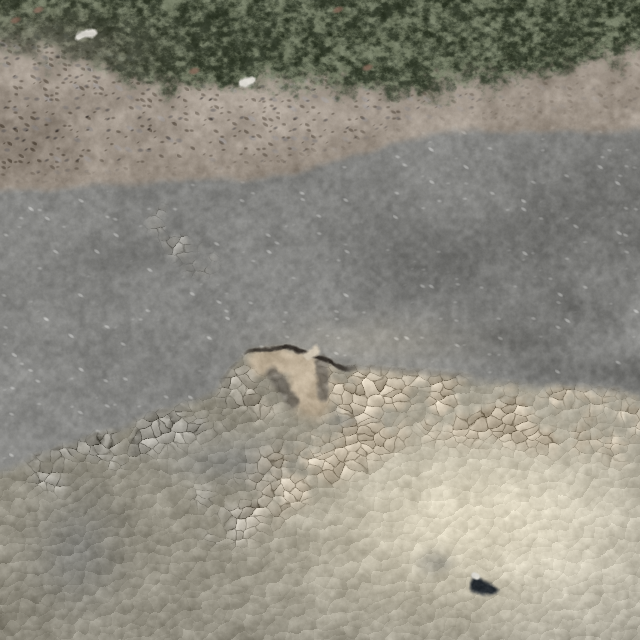
This texture is drawn by a Shadertoy shader. Its source:

```glsl
// Worn asphalt road with a pothole, broken stones, a dirt shoulder and a grass verge.

float hash(vec2 p) {
  vec3 q = fract(p.xyx * .1031);
  q += dot(q, q.yzx + 33.33);
  return fract((q.x + q.y) * q.z);
}

vec2 hash2(vec2 p) { return vec2(hash(p), hash(p + 57.3)); }

float noise(vec2 p) {
  vec2 i = floor(p), f = fract(p);
  f *= f * (3. - 2. * f);
  return mix(mix(hash(i), hash(i + vec2(1, 0)), f.x),
             mix(hash(i + vec2(0, 1)), hash(i + 1.), f.x), f.y);
}

// Layered noise centred on zero
float fbm(vec2 p) {
  float sum = -.5, amp = .5;
  for (int i = 0; i < 5; i++) {
    sum += amp * noise(p);
    p = mat2(1.6, 1.2, -1.2, 1.6) * p + 7.1;
    amp *= .5;
  }
  return sum;
}

float ramp(float a, float b, float x) { return smoothstep(a, b, x); }

// Soft oval, 1 at its centre
float blot(vec2 p, float x, float y, float rx, float ry) {
  vec2 d = (p - vec2(x, y)) / vec2(rx, ry);
  return exp(-dot(d, d));
}

// Soft-edged stroke between two points
float stroke(vec2 p, float ax, float ay, float bx, float by, float r) {
  vec2 a = p - vec2(ax, ay), d = vec2(bx - ax, by - ay);
  return 1. - ramp(r * .35, r, length(a - d * clamp(dot(a, d) / dot(d, d), 0., 1.)));
}

// Voronoi stones: x = gap, y = tone, z = slope to the light
vec3 stones(vec2 p) {
  vec2 cell = floor(p), offset = vec2(0);
  float near = 9., next = 9., tone = 0.;
  for (int k = 0; k < 9; k++) {
    vec2 g = cell + vec2(k % 3 - 1, k / 3 - 1), d = g + hash2(g) - p;
    float l = length(d);
    if (l < near) { next = near; near = l; tone = hash(g + 9.7); offset = d; }
    else next = min(next, l);
  }
  return vec3(next - near, tone, dot(offset, vec2(.5, -.8)));
}

// Sparse flecks: x = coverage, y = tone
vec2 flecks(vec2 p, float scale, float density, float size) {
  vec2 q = p * scale, cell = floor(q), d = q - cell - .3 - .4 * hash2(cell + 3.1);
  float tone = hash(cell + scale), r = size * (.5 + tone), soft = .06 + scale / iResolution.y;
  d.y += d.x * (tone - .5);
  float cover = 1. - ramp(r - soft, r + soft, length(d * vec2(1, 1.6)));
  return vec2(cover * step(hash(cell + 40.), density), tone);
}

void mainImage(out vec4 fragColor, in vec2 fragCoord) {
  vec2 p = fragCoord / iResolution.xy;
  float broad = fbm(p * 7.), mid = fbm(p * 26. + 4.), fine = fbm(p * 110. + 9.);
  vec2 w = p + .022 * vec2(mid, fbm(p * 30. + 31.));

  // Borders of road, broken base and grass
  float roadTop = .703 + .015 * ramp(0., .3, p.x) + .077 * ramp(.35, .75, p.x) + .018 * mid;
  float roadLow = mix(.265 + .36 * p.x, .475 - .09 * p.x, ramp(.33, .4, p.x))
    + .022 * blot(p, .43, p.y, .06, 1.) + .022 * mid;
  float grassLow = .86 + .05 * ramp(.65, 1., p.x) + .07 * mid + .06 * blot(p, 0., p.y, .16, 1.);

  // Tarmac with dark stains and pale chips
  vec3 col = vec3(.525, .525, .515) + .09 * broad + .08 * mid;
  float stain = blot(w, .68, .585, .12, .07) + .8 * blot(w, .97, .66, .18, .09)
    + .7 * blot(w, .9, .52, .06, .025) + .8 * blot(w, .79, .47, .13, .022)
    + .8 * blot(w, .95, .42, .14, .025) + .5 * blot(w, .22, .6, .1, .03);
  col += vec3(.08, .07, .05) * blot(w, .58, .465, .15, .035) - .105 * min(stain, 1.2);
  vec2 chip = flecks(p, 75., .13, .2);
  col += .17 * chip.x * chip.y;

  // Bleached base, brightest at lower right
  float base = 1. - ramp(-.012, .012, p.y - roadLow);
  vec3 ground = vec3(.56, .545, .495) + .13 * broad + .14 * mid + .07 * ramp(.4, .9, p.x);
  ground += vec3(.25, .235, .2) * blot(p, .74, .19, .29, .17);
  float repair = blot(w, .12, .14, .06, .08) + blot(w, .36, .28, .09, .035)
    + blot(w, .55, .345, .04, .02) + .6 * blot(w, .68, .12, .022, .018);
  col = mix(col, mix(ground, vec3(.51, .51, .495), min(.75 * repair, .9)), base);

  // Bands of loose stones
  float rubble = max(stroke(w, .08, .275, .4, .39, .06), stroke(w, .36, .2, .62, .36, .075));
  rubble = base * max(rubble, stroke(w, .55, .375, 1., .335, .08));
  rubble = max(rubble, .7 * stroke(w, .26, .655, .315, .59, .035));
  rubble *= ramp(-.22, .12, mid + .5 * broad);
  vec3 s = stones(w * vec2(52, 68));
  vec3 stone = mix(vec3(.62, .61, .58), vec3(.76, .71, .63), ramp(.3, .5, p.x));
  stone += .24 * s.y + .2 * s.z - .12 - .23 * (1. - ramp(0., .16, s.x));
  col = mix(col, stone, .85 * rubble) + base * (1. - rubble) * .07 * s.z;

  // Pothole: sandy floor, ragged walls, dark lip
  float hole = max(stroke(w, .415, .44, .475, .43, .035), stroke(w, .478, .425, .483, .375, .043));
  col = mix(col, vec3(.73, .67, .58) + .25 * mid, .95 * hole * base);
  float wall = max(stroke(w, .425, .415, .458, .37, .016), stroke(w, .507, .43, .503, .385, .013));
  col = mix(col, vec3(.36, .34, .31) + .3 * s.y * s.x, .75 * wall);
  float lip = ramp(.375, .4, p.x) - ramp(.53, .57, p.x);
  float crack = 1. - ramp(.001, .0045 + 1. / iResolution.y, abs(p.y - roadLow));
  col = mix(col, vec3(.2, .18, .16), crack * (.85 * lip + .15 * ramp(0., .1, mid)));
  col = mix(col, vec3(.83, .79, .72), stroke(w, .487, .445, .495, .447, .012));

  // Dirt shoulder with pebbles
  vec3 dirt = vec3(.635, .595, .55) + .12 * broad + .17 * mid;
  float litter = ramp(0., .05, p.y - roadTop) * (1. - .6 * ramp(.5, .9, p.x));
  vec2 pebble = flecks(p, 62., .4, .26);
  dirt = mix(dirt, vec3(.3, .28, .27) + .37 * pebble.y, .7 * pebble.x * litter);
  dirt -= .17 * flecks(p, 105., .3, .3).x * litter + .08 * blot(p, .04, .78, .16, .06);
  col = mix(col, dirt, ramp(-.008, .01, p.y - roadTop));

  // Grass and fallen leaves
  float blades = fbm(p * vec2(105, 130)) + .5 * mid;
  vec3 grass = mix(vec3(.19, .22, .16), vec3(.47, .5, .41), ramp(-.3, .3, blades));
  grass = mix(grass, dirt * .8, .55 * blot(w, .05, .91, .17, .06));
  vec2 leaf = flecks(p, 22., .13, .2);
  grass = mix(grass, vec3(.46, .34, .28) + .3 * leaf.y, .75 * leaf.x);
  col = mix(col, grass, ramp(-.02, .025, p.y - grassLow + .05 * fine));
  float pale = max(stroke(w, .377, .87, .393, .871, .009), stroke(w, .122, .94, .14, .945, .009));

  // Lone dark rock; pale leaves and rock tip
  col = mix(col, vec3(.16, .18, .2), stroke(w, .748, .087, .764, .076, .016));
  col = mix(col, vec3(.85, .84, .81), max(pale, stroke(p, .741, .101, .745, .099, .007)));
  fragColor = vec4(clamp(col + .15 * fine, 0., 1.), 1);
}
```
